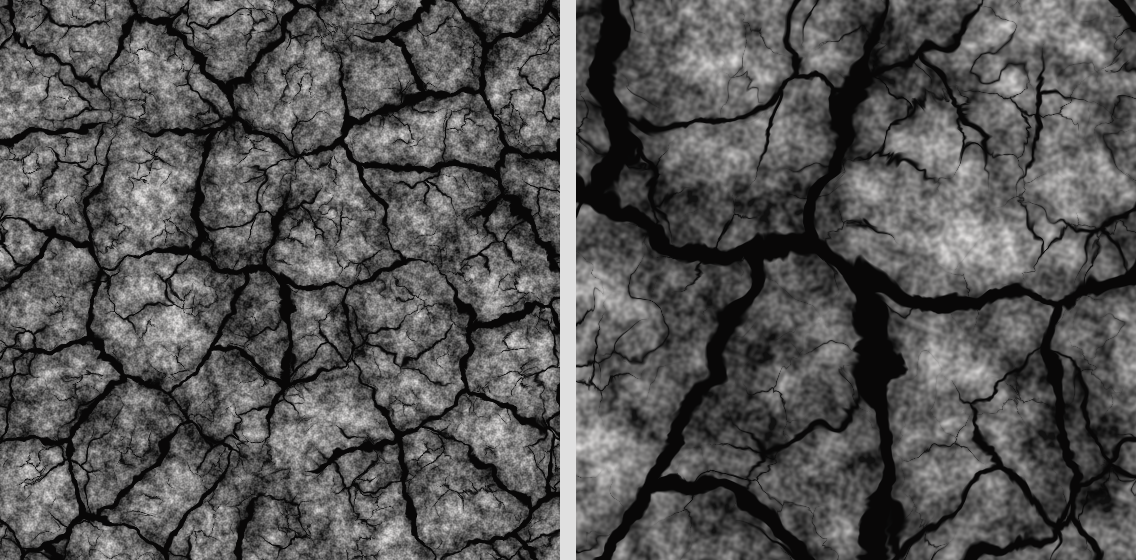
Left: the whole. Right: its middle third, enlarged.
Give the GLSL for this texture, as a Shadertoy shader.

```glsl
// Dry, cracked grey rock: warped Voronoi borders at three scales form the
// wide cracks, the side fissures and the hairlines; layered gradient noise
// gives the plates their broad mottling and gritty surface.

const vec3 ROCK_TINT = vec3(1.0, 0.992, 0.988);
const vec3 CRACK_COLOR = vec3(0.030, 0.029, 0.029);

vec2 hash2(vec2 p) {
    vec3 q = fract(p.xyx * vec3(0.1031, 0.1030, 0.0973));
    q += dot(q, q.yzx + 33.33);
    return fract((q.xx + q.yz) * q.zy);
}

vec2 gradientAt(vec2 cell) {
    float angle = 6.2832 * hash2(cell).x;
    return vec2(cos(angle), sin(angle));
}

float gradientNoise(vec2 p) {
    vec2 i = floor(p), f = fract(p);
    vec2 u = f * f * f * (f * (f * 6.0 - 15.0) + 10.0);
    vec2 e = vec2(0.0, 1.0);
    float a = dot(gradientAt(i), f);
    float b = dot(gradientAt(i + e.yx), f - e.yx);
    float c = dot(gradientAt(i + e.xy), f - e.xy);
    float d = dot(gradientAt(i + e.yy), f - e.yy);
    return mix(mix(a, b, u.x), mix(c, d, u.x), u.y);
}

// Sum of octaves; gain sets how strong the finer ones stay
float layeredNoise(vec2 p, int octaves, float gain) {
    float sum = 0.0, amplitude = 1.0;
    for (int i = 0; i < octaves; i++) {
        sum += amplitude * gradientNoise(p);
        p = mat2(1.68, 1.26, -1.26, 1.68) * p + 17.3;
        amplitude *= gain;
    }
    return sum;
}

vec2 warp(vec2 p, float frequency, float amount) {
    vec2 q = p * frequency;
    return p + amount * vec2(layeredNoise(q + 40.0, 4, 0.55),
                             layeredNoise(q + 91.7, 4, 0.55));
}

// Distance to the nearest Voronoi border, in canvas units
float borderDistance(vec2 p, float scale, float seed) {
    p = p * scale + seed;
    vec2 cell = floor(p), f = fract(p);
    vec2 nearestCell = vec2(0.0), nearest = vec2(8.0);
    for (int y = -1; y <= 1; y++)
    for (int x = -1; x <= 1; x++) {
        vec2 g = vec2(x, y);
        vec2 r = g + hash2(cell + g) - f;
        if (dot(r, r) < dot(nearest, nearest)) {
            nearest = r;
            nearestCell = g;
        }
    }
    float border = 8.0;
    for (int y = -2; y <= 2; y++)
    for (int x = -2; x <= 2; x++) {
        vec2 g = nearestCell + vec2(x, y);
        vec2 r = g + hash2(cell + g) - f;
        vec2 across = r - nearest;
        if (dot(across, across) > 0.00001)
            border = min(border, dot(0.5 * (nearest + r), normalize(across)));
    }
    return border / scale;
}

// How far a crack is open here: 0 closed, 1 full width
float openness(vec2 p, float frequency, float bias) {
    return smoothstep(bias - 0.3, bias + 0.3, gradientNoise(p * frequency + 7.7));
}

// Brightness factor of a crack: dark core plus a soft sooty rim
float crackShade(float d, float halfWidth, float rim, float open, float soft) {
    float core = smoothstep(-soft, soft, d - mix(-2.0 * soft, halfWidth, open));
    return core * (1.0 - 0.45 * open * exp(-d / rim));
}

void mainImage(out vec4 fragColor, in vec2 fragCoord) {
    vec2 uv = fragCoord / iResolution.y;
    float soft = 0.0008 + 0.4 / iResolution.y;

    // Crack network, coarse to fine
    vec2 bent = warp(uv, 7.0, 0.028);
    vec2 ragged = warp(bent, 26.0, 0.009);
    float plate = borderDistance(ragged, 5.6, 3.0);
    float fissure = borderDistance(ragged, 11.5, 51.0);
    float hairline = borderDistance(warp(ragged, 45.0, 0.007), 25.0, 87.0);

    float shade = crackShade(plate, 0.0058, 0.011, openness(uv, 5.0, -0.25), soft);
    shade *= crackShade(fissure, 0.0021, 0.006, openness(uv + 3.1, 8.0, 0.0), soft);
    shade *= crackShade(hairline, 0.0010, 0.003, openness(uv + 6.4, 15.0, 0.06), soft);

    // Short curled veins along the zero lines of a noise field
    float vein = abs(gradientNoise(ragged * 24.0 + 12.0)) / 24.0;
    shade *= crackShade(vein, 0.0004, 0.002, openness(uv + 9.2, 19.0, 0.14), soft);

    // Plate surface: paler centres, broad mottling, grit
    float mottle = layeredNoise(uv * 6.0 + 23.0, 3, 0.65);
    float grit = layeredNoise(uv * 30.0 + 64.0, 4, 0.9);
    float rock = 0.40 + 0.13 * smoothstep(0.0, 0.06, plate);
    rock += 0.22 * mottle + 0.30 * grit;
    rock = clamp(rock, 0.07, 0.88);

    vec3 color = mix(CRACK_COLOR, rock * ROCK_TINT, shade);
    fragColor = vec4(color, 1.0);
}
```
